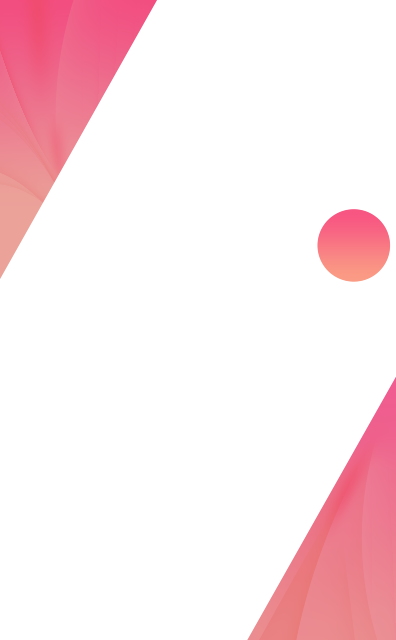
Reproduce this background procedurally as a Shadertoy shader.

```glsl
const vec2 CANVAS = vec2(0.6172, 1.0);
const vec3 ROSE = vec3(0.95, 0.30, 0.50);
const vec3 PINK = vec3(0.93, 0.42, 0.55);
const vec3 PEACH = vec3(0.92, 0.64, 0.60);
const vec3 RED = vec3(0.94, 0.29, 0.41);
const vec3 CORAL = vec3(0.91, 0.45, 0.45);
const vec3 BLUSH = vec3(0.93, 0.57, 0.62);

// Coverage of the side where the distance is negative
float cover(float dist, float pixel) {
    return 1.0 - smoothstep(-0.6 * pixel, 0.6 * pixel, dist);
}

// Signed distance to the line through a and b
float lineDistance(vec2 p, vec2 a, vec2 b) {
    vec2 along = normalize(b - a);
    return dot(p - a, vec2(-along.y, along.x));
}

// Offset of p.x from a quadratic curve over p.y in span
float curveOffset(vec2 p, vec2 span, vec3 bend) {
    float t = (p.y - span.x) / (span.y - span.x);
    return p.x - mix(mix(bend.x, bend.y, t), mix(bend.y, bend.z, t), t);
}

// Fades in and out softly at the ends of a span
float fadeSpan(float y, vec2 span, float soft) {
    return smoothstep(span.x - soft, span.x + soft, y)
         * (1.0 - smoothstep(span.y - soft, span.y + soft, y));
}

// One-sided glow: crisp at the curve, decaying with signed width
float fold(float offset, float width, float pixel) {
    float d = offset * sign(width);
    return cover(-d, pixel) * exp(-max(d, 0.0) / abs(width));
}

float bell(float x, float width) {
    return exp(-x * x / (width * width));
}

// Faint straight pleats fanning from a point above or below
float pleats(vec2 p, vec2 root, float count) {
    float angle = (p.x - root.x) / abs(p.y - root.y);
    return pow(fract(angle * count), 5.0);
}

vec3 upperPetals(vec2 p, float pixel) {
    vec3 color = mix(ROSE, PINK, smoothstep(-0.02, 0.16, p.y));
    color = mix(color, PEACH, smoothstep(0.09, 0.36, p.y));

    // Red crease, then the tall right petal
    color = mix(color, RED, 0.7 * bell(p.x - 0.058 - 0.04 * p.y, 0.018)
                              * (1.0 - smoothstep(0.0, 0.2, p.y)));
    vec2 span = vec2(0.0, 0.27);
    float petal = curveOffset(p, span, vec3(0.1146, 0.0727, 0.094));
    float fade = fadeSpan(p.y, span, 0.015) + cover(p.y - 0.01, 0.02);
    color = mix(color, BLUSH, 0.28 * min(fade, 1.0) * fold(petal, 0.04, pixel));
    color = mix(color, RED, 0.35 * bell(petal, 0.012)
                              * fadeSpan(p.y, vec2(0.20, 0.28), 0.03));
    color = mix(color, ROSE, 0.14 * pleats(p, vec2(0.13, 0.9), 32.0)
                               * smoothstep(0.12, 0.15, p.x));

    // Lower petals, curved over x
    vec2 q = p.yx;
    float leaf = curveOffset(q, vec2(0.0, 0.09), vec3(0.078, 0.2145, 0.273));
    color = mix(color, RED, 0.55 * fold(leaf, -0.018, pixel)
                              * (1.0 - smoothstep(0.01, 0.09, p.x)));
    color = mix(color, BLUSH, 0.2 * fold(leaf, 0.03, pixel));
    for (int i = 0; i < 3; i++) {
        float shift = 0.012 * float(i) * (1.0 - p.x / 0.085);
        float vein = curveOffset(q, vec2(0.0, 0.085),
                                 vec3(0.163, 0.2055, 0.286)) - shift;
        color = mix(color, CORAL, 0.25 * fold(vein, -0.008, pixel));
    }
    float base = curveOffset(q, vec2(0.0, 0.066), vec3(0.270, 0.283, 0.316));
    color = mix(color, PEACH, 0.45 * cover(-base, pixel));
    color = mix(color, CORAL, 0.3 * fold(base, -0.012, pixel));
    float rim = base - 0.018 * (1.0 - p.x / 0.066);
    return mix(color, CORAL, 0.2 * fold(rim, -0.008, pixel));
}

vec3 lowerPetals(vec2 p, float pixel) {
    vec3 color = mix(vec3(0.94, 0.36, 0.56), PINK, smoothstep(0.6, 0.78, p.y));
    color = mix(color, vec3(0.92, 0.56, 0.57), smoothstep(0.72, 1.02, p.y));

    // Outer leaf, middle leaf and the broad right petal
    vec2 span = vec2(0.76, 1.0);
    float outer = curveOffset(p, span, vec3(0.54, 0.47, 0.404));
    color = mix(color, CORAL, 0.5 * smoothstep(0.76, 0.92, p.y)
                                * fold(outer, 0.06, pixel));
    span = vec2(0.70, 1.0);
    float middle = curveOffset(p, span, vec3(0.575, 0.4915, 0.462));
    float grow = smoothstep(0.70, 0.82, p.y);
    color = mix(color, vec3(0.91, 0.44, 0.42), 0.55 * grow * fold(middle, -0.025, pixel));
    color = mix(color, BLUSH, 0.35 * grow * fold(middle, 0.045, pixel));
    color = mix(color, RED, 0.6 * bell(middle, 0.014) * bell(p.y - 0.765, 0.055));
    float crease = p.x - 0.535 - 0.12 * (p.y - 0.85);
    color = mix(color, CORAL, 0.3 * fold(crease, -0.02, pixel)
                                * smoothstep(0.82, 0.92, p.y));
    float broad = curveOffset(p, vec2(0.68, 1.0), vec3(0.588, 0.54, 0.588));
    float open = smoothstep(0.68, 0.74, p.y);
    color = mix(color, CORAL, 0.25 * open * fold(broad, -0.02, pixel));
    color = mix(color, BLUSH, 0.35 * open * fold(broad, 0.04, pixel));
    return mix(color, PINK, 0.14 * pleats(p, vec2(0.58, 0.1), 24.0)
                              * open * smoothstep(0.0, 0.015, broad));
}

void mainImage(out vec4 fragColor, in vec2 fragCoord) {
    // Canvas coordinates with y pointing down
    vec2 p = fragCoord / iResolution.xy * CANVAS;
    p.y = 1.0 - p.y;
    float pixel = 1.0 / iResolution.y;
    vec3 color = vec3(1.0);

    // Corner triangles
    float upper = lineDistance(p, vec2(0.2448, 0.0), vec2(0.0, 0.4362));
    float lower = lineDistance(p, vec2(0.6172, 0.5885), vec2(0.3854, 1.0));
    color = mix(color, upperPetals(p, pixel), cover(-upper, pixel));
    color = mix(color, lowerPetals(p, pixel), cover(lower, pixel));

    // Gradient disc
    vec2 toDisc = p - vec2(0.5514, 0.3835);
    vec3 disc = mix(vec3(0.97, 0.33, 0.51), vec3(0.98, 0.61, 0.52),
                    smoothstep(-0.06, 0.06, toDisc.y));
    color = mix(color, disc, cover(length(toDisc) - 0.0566, pixel));
    fragColor = vec4(color, 1.0);
}
```
